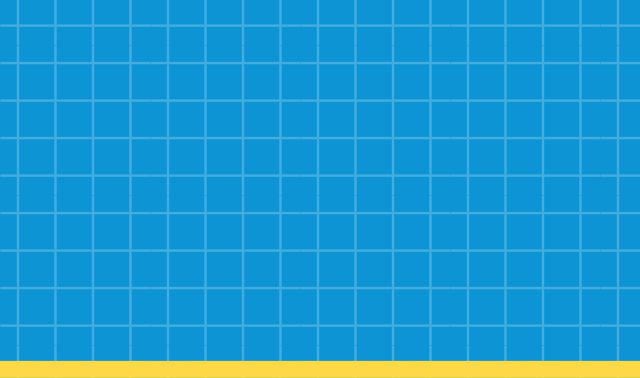
Write a WebGL 1 fragment shader that draws this pattern.

```glsl
precision highp float;

uniform vec2 u_resolution;

// Lengths are fractions of the canvas width, measured from the top left.
const float CELL = 0.058594;
const vec2 FIRST_LINE = vec2(0.0281, 0.0400);
const float LINE_WIDTH = 0.0037;
const float TILE_CELLS = 4.0;
const vec2 FIRST_SEAM = vec2(3.53, 0.53);
const float SEAM_WIDTH = 0.0013;
const float BAR_HEIGHT = 0.0268;

const vec3 BLUE = vec3(0.052, 0.582, 0.832);
const vec3 LINE_BLUE = vec3(0.265, 0.680, 0.875);
const vec3 YELLOW = vec3(1.0, 0.85, 0.27);

// Distance to the nearest repeat along each axis.
vec2 repeatDistance(vec2 p, vec2 start, float period) {
  return abs(mod(p - start + 0.5 * period, period) - 0.5 * period);
}

// Smoothed coverage of a stripe on each axis.
vec2 stripe(vec2 dist, float width, float blur) {
  return 1.0 - smoothstep(vec2(0.5 * width - blur), vec2(0.5 * width + blur), dist);
}

// Grid lines, dimmed slightly where they cross the tile seams.
float gridMask(vec2 p, float pixel) {
  vec2 lines = stripe(repeatDistance(p, FIRST_LINE, CELL), LINE_WIDTH, 0.7 * pixel);
  vec2 seamStart = FIRST_LINE + FIRST_SEAM * CELL;
  vec2 seamDist = repeatDistance(p, seamStart, CELL * TILE_CELLS);
  vec2 seams = stripe(seamDist, SEAM_WIDTH, 0.6 * pixel);
  lines *= 1.0 - 0.45 * seams.yx;
  return max(lines.x, lines.y);
}

// Solid bar along the bottom edge.
float barMask(float height, float pixel) {
  return 1.0 - smoothstep(BAR_HEIGHT - 0.6 * pixel, BAR_HEIGHT + 0.6 * pixel, height);
}

void main() {
  float pixel = 1.0 / u_resolution.x;
  float height = gl_FragCoord.y * pixel;
  vec2 p = vec2(gl_FragCoord.x * pixel, u_resolution.y * pixel - height);

  vec3 color = mix(BLUE, LINE_BLUE, gridMask(p, pixel));

  // The bar fades a little at the canvas edge.
  float edgeFade = 0.15 * (1.0 - smoothstep(0.0010, 0.0024, height));
  color = mix(color, YELLOW, barMask(height, pixel) * (1.0 - edgeFade));

  gl_FragColor = vec4(color, 1.0);
}
```
